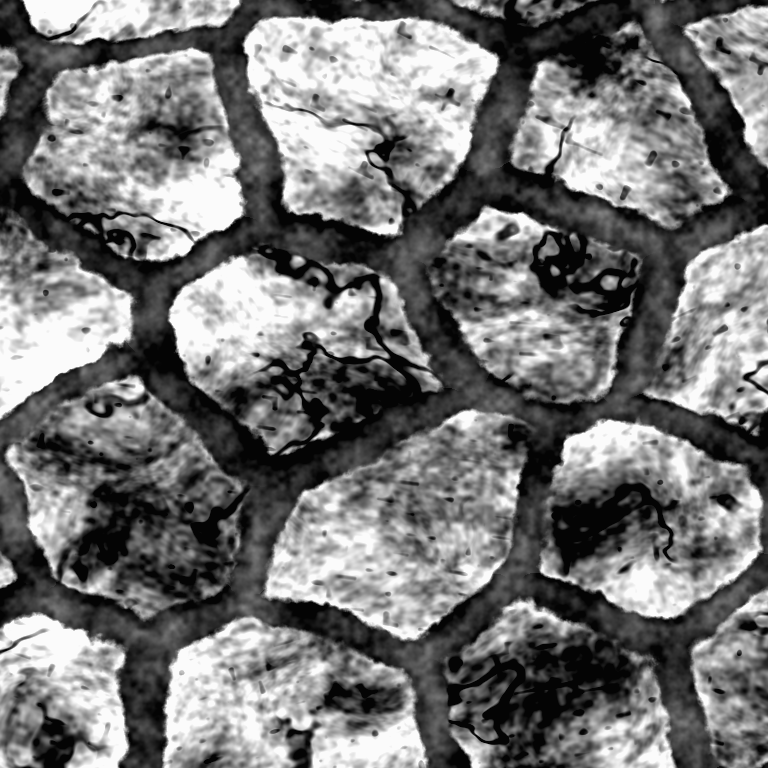
This texture is drawn by a WebGL 2 fragment shader. Its source:

```glsl
#version 300 es
precision highp float;
// A rubble stone wall in stark black and white: rough angular stones in dark mortar.

uniform vec2 u_resolution;
out vec4 fragColor;

const vec2  STONES = vec2(3.3, 4.0);     // stones across and up the canvas
const float JITTER = 0.62;               // irregularity of the stone layout
const float JOINT_WIDTH = 0.082;         // half width of the mortar, in stones
const float EDGE_SOFTNESS = 0.016;
const float CORNER_ROUNDING = 0.05;
const float STONE_TONE = 0.67;
const float STONE_VARIATION = 0.36;      // brightness range between stones
const float PATCH_CONTRAST = 2.6;
const float RELIEF_CONTRAST = 1.7;
const float GRAIN_CONTRAST = 0.42;
const float CRACK_DARKNESS = 0.75;
const vec2  LIGHT_STEP = vec2(-0.004, 0.011);
const float MORTAR_TONE = 0.21;
const mat2  OCTAVE_TURN = mat2(0.8, 0.6, -0.6, 0.8);

float hash(vec2 p) {
    return fract(sin(dot(p, vec2(127.1, 311.7))) * 43758.55);
}

float noise(vec2 p) {
    vec2 i = floor(p), f = fract(p);
    f = f * f * (3.0 - 2.0 * f);
    return mix(mix(hash(i), hash(i + vec2(1, 0)), f.x),
               mix(hash(i + vec2(0, 1)), hash(i + vec2(1, 1)), f.x), f.y);
}

float fbm(vec2 p) {
    float sum = 0.0, weight = 0.5, total = 0.0;
    for (int i = 0; i < 5; i++) {
        sum += weight * noise(p);
        total += weight;
        weight *= 0.62;
        p = OCTAVE_TURN * p * 2.03 + 11.7;
    }
    return sum / total;
}

float smoothMin(float a, float b, float k) {
    float h = max(k - abs(a - b), 0.0) / k;
    return min(a, b) - 0.25 * h * h * k;
}

// Centre of the stone in a grid cell; odd rows are shifted by half a stone.
vec2 stoneCentre(vec2 cell) {
    vec2 jitter = vec2(hash(cell), hash(cell + 17.3)) - 0.5;
    return cell + 0.5 + vec2(0.5 * mod(cell.y, 2.0), 0.0) + JITTER * jitter;
}

// Distance to the joint; also gives the stone's cell and the joint direction.
float jointDistance(vec2 p, out vec2 stone, out vec2 normal) {
    vec2 base = floor(p), centre = p;
    float nearest = 1e3;
    for (int y = -2; y <= 2; y++)
    for (int x = -2; x <= 2; x++) {
        vec2 cell = base + vec2(x, y), c = stoneCentre(cell);
        float d = distance(p, c);
        if (d < nearest) { nearest = d; stone = cell; centre = c; }
    }
    float edge = 8.0, rounded = 8.0;
    for (int y = -2; y <= 2; y++)
    for (int x = -2; x <= 2; x++) {
        vec2 c = stoneCentre(base + vec2(x, y)), across = c - centre;
        if (dot(across, across) < 1e-4) continue;
        vec2 n = normalize(across);
        float d = dot(0.5 * (centre + c) - p, n);
        if (d < edge) { edge = d; normal = n; }
        rounded = smoothMin(rounded, d, CORNER_ROUNDING);
    }
    return rounded;
}

// Thin dark lines along the contours of a noise, broken into pieces.
float cracks(vec2 p) {
    float line = abs(fbm(p * 4.5 + 3.1) - 0.5);
    float present = smoothstep(0.46, 0.66, noise(p * 9.0 + 40.0));
    return present * (1.0 - smoothstep(0.004, 0.028, line));
}

float stoneShade(vec2 uv, vec2 stone, float inset) {
    float angle = 0.9 * (hash(stone + 5.1) - 0.5);
    mat2 turn = mat2(cos(angle), sin(angle), -sin(angle), cos(angle));
    vec2 p = turn * uv * vec2(0.85, 1.0) + 7.0 * vec2(hash(stone + 2.7), hash(stone + 9.4));
    vec2 warped = p + 0.05 * (vec2(noise(p * 11.0), noise(p * 11.0 + 31.0)) - 0.5);

    float tone = STONE_TONE + STONE_VARIATION * (hash(stone + 3.3) - 0.5);
    tone += PATCH_CONTRAST * (fbm(warped * 7.0) - 0.5);
    tone += RELIEF_CONTRAST * (fbm(warped * 13.0) - fbm((warped + LIGHT_STEP) * 13.0));
    tone += GRAIN_CONTRAST * (noise(p * 135.0) - 0.5);
    tone -= CRACK_DARKNESS * cracks(warped);
    tone -= 0.4 * smoothstep(0.83, 0.95, noise(p * 75.0 + 8.0));     // pits
    tone += 0.22 * (1.0 - smoothstep(0.01, 0.05, inset));            // worn rim
    return tone;
}

float mortarShade(vec2 uv, float joint, vec2 normal) {
    float tone = MORTAR_TONE + 0.8 * (fbm(uv * 15.0 + 60.0) - 0.5);
    tone += 0.2 * (noise(uv * 120.0) - 0.5);
    float besideStone = smoothstep(0.015, JOINT_WIDTH, joint);
    float underStone = max(-normal.y, 0.0);
    return tone - besideStone * (0.1 + 0.17 * underStone);
}

void main() {
    vec2 uv = gl_FragCoord.xy / u_resolution.y;
    vec2 bend = vec2(fbm(uv * 9.0), fbm(uv * 9.0 + 23.0)) - 0.5;
    vec2 stone, normal;
    float joint = jointDistance((uv + 0.05 * bend) * STONES + vec2(4.3, 6.2), stone, normal);

    float width = JOINT_WIDTH * (0.65 + 0.7 * noise(uv * 5.0 + 14.0));
    float inset = joint - width + 0.06 * (fbm(uv * 32.0) - 0.5);
    float cover = smoothstep(-EDGE_SOFTNESS, EDGE_SOFTNESS, inset);

    float tone = mix(mortarShade(uv, joint, normal), stoneShade(uv, stone, inset), cover);
    fragColor = vec4(vec3(clamp(tone, 0.015, 0.985)), 1.0);
}
```
